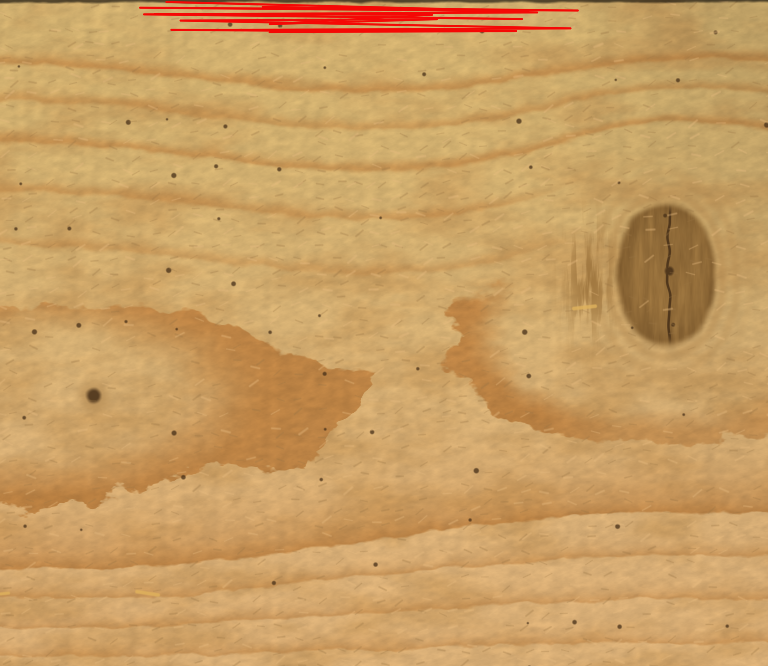
Write a WebGL 1 fragment shader that draws this texture.

```glsl
precision highp float;
// Weathered pine board: growth rings, torn orange heartwood, a knot and red pen scribble.
uniform vec2 u_resolution;

const vec3 PALE_TOP = vec3(0.82, 0.69, 0.435);
const vec3 PALE_LOW = vec3(0.855, 0.69, 0.47);
const vec3 TAN = vec3(0.75, 0.57, 0.33);
const vec3 ORANGE = vec3(0.725, 0.495, 0.25);
const vec3 KNOT_LIGHT = vec3(0.63, 0.47, 0.25);
const vec3 KNOT_DARK = vec3(0.43, 0.30, 0.14);
const vec3 SPECK = vec3(0.27, 0.18, 0.09);
const vec3 PEN = vec3(0.96, 0.03, 0.02);
const vec2 KNOT_CENTER = vec2(1.0, 0.412);
const vec2 KNOT_RADII = vec2(0.078, 0.110);
const vec2 PIN_KNOT = vec2(0.141, 0.594);
const float PEN_WIDTH = 0.0016;
const float GRAIN_CONTRAST = 0.15;

float hash(vec2 p) {
  vec3 q = fract(p.xyx * vec3(0.1031, 0.1030, 0.0973));
  q += dot(q, q.yzx + 33.33);
  return fract((q.x + q.y) * q.z);
}

float noise(vec2 p) {
  vec2 i = floor(p), f = fract(p);
  f = f * f * (3.0 - 2.0 * f);
  return mix(mix(hash(i), hash(i + vec2(1, 0)), f.x),
             mix(hash(i + vec2(0, 1)), hash(i + vec2(1, 1)), f.x), f.y);
}

float fbm(vec2 p) {
  float sum = 0.0, amp = 0.53;
  for (int i = 0; i < 4; i++) {
    sum += amp * noise(p);
    p = p * 2.03 + 7.1;
    amp *= 0.5;
  }
  return sum;
}

float segment(vec2 p, vec2 a, vec2 b) {
  vec2 d = b - a;
  return length(p - a - d * clamp(dot(p - a, d) / dot(d, d), 0.0, 1.0));
}

// One randomly tilted stroke per chosen cell; zero reach gives a dot.
float scatter(vec2 p, vec2 cell, float reach, float radius, float share, float aa) {
  vec2 id = floor(p / cell) + 19.0;
  vec2 c = (fract(p / cell) - 0.3 - 0.4 * vec2(hash(id), hash(id + 31.7))) * cell;
  vec2 arm = vec2(1.0, 1.4 * hash(id + 5.3) - 0.9) * reach + 1e-5;
  float r = radius * (0.5 + hash(id + 11.9));
  return step(hash(id + 77.1), share) * (1.0 - smoothstep(r - aa, r + aa, segment(c, -arm, arm)));
}

// Torn heartwood patches: sharp ragged outside, soft inside.
float heartwood(vec2 p, float rag, float aa) {
  float top = 0.457 + 0.10 * smoothstep(0.2, 0.57, p.x);
  float low = 0.77 - 0.07 * smoothstep(0.0, 0.4, p.x) - 0.16 * smoothstep(0.45, 0.6, p.x);
  float d = min(p.y - top + rag * 0.5, low - p.y + rag) - max(p.x - 0.565, 0.0);
  float core = length((p - vec2(0.05, 0.592)) / vec2(0.30, 0.135));
  float tongue = smoothstep(-aa, 2.0 * aa, d) * smoothstep(0.62, 1.2, core + rag * 2.0);
  vec2 q = pow(abs(p - vec2(0.99, 0.494)) / vec2(0.317, 0.170), vec2(2.4));
  float r = pow(q.x + q.y, 1.0 / 2.4);
  float hook = smoothstep(-0.01, 0.015, 1.0 - r + rag * 3.5) * smoothstep(0.68, 0.92, r + rag * 2.0);
  hook *= smoothstep(0.43, 0.455, p.y + rag);
  return max(tongue, hook * (0.65 + 0.35 * smoothstep(0.95, 0.8, p.x * 0.999)));
}

// Thin sagging rings above, sharp-bottomed bands below.
float growthRings(vec2 p, float rag, float aa) {
  float sum = 0.0;
  float bend = (p.x - 0.56) / 0.33, rise = (p.x - 1.0) / 0.17;
  float y = p.y - 0.046 * exp(-bend * bend) + 0.055 * exp(-rise * rise) * smoothstep(0.0, 0.3, p.y);
  for (int i = 0; i < 5; i++) {
    float k = float(i);
    float d = y - 0.09 - 0.05 * k - 0.0045 * k * k + rag * 0.2;
    float fade = i > 2 ? 1.0 - smoothstep(0.7, 0.92, p.x) : 1.0;
    float width = d > 0.0 ? 0.0045 : 0.010;
    sum += fade * (0.35 + 0.35 * hash(vec2(k, 4.0))) * exp(-d * d / (width * width));
  }
  float tilt = 0.085 * smoothstep(0.1, 1.0, p.x);
  for (int i = 0; i < 5; i++) {
    float k = float(i);
    float d = 0.855 + 0.044 * k - tilt * (1.0 - 0.25 * k) - p.y + rag * 0.25;
    float band = exp(-max(d, 0.0) / (i == 0 ? 0.042 : 0.012));
    sum += smoothstep(-aa, 2.0 * aa, d) * band * (i == 0 ? 0.9 : 0.65);
  }
  return sum;
}

// Zigzag pen strokes near the top edge.
float scribble(vec2 p, float aa) {
  float d = 1.0;
  vec2 a = vec2(0.25, 0.003);
  for (int i = 1; i < 19; i++) {
    float k = float(i), h = hash(vec2(k, 8.3));
    float x = mod(k, 2.0) > 0.5 ? 0.54 + 0.35 * h : 0.19 + 0.22 * h;
    vec2 b = vec2(x, 0.001 + 0.0023 * k + 0.014 * hash(vec2(k, 2.1)));
    d = min(d, segment(p, a, b));
    a = b;
  }
  return 1.0 - smoothstep(PEN_WIDTH - aa * 0.5, PEN_WIDTH + aa * 0.5, d);
}

void main() {
  float aa = 1.0 / u_resolution.y;
  vec2 p = vec2(gl_FragCoord.x, u_resolution.y - gl_FragCoord.y) * aa;
  float rag = (fbm(p * vec2(28.0, 45.0)) - 0.5) * 0.055;
  float mottle = fbm(p * vec2(9.0, 24.0) + 3.0);
  float grain = fbm(vec2(p.x * 75.0 + p.y * 35.0, p.y * 130.0)) - 0.5;
  float saw = noise(vec2(p.x * 90.0, p.y * 5.0)) - 0.5;

  // Wood body
  vec3 col = mix(PALE_TOP, PALE_LOW, smoothstep(0.1, 0.9, p.y));
  col = mix(col, TAN, smoothstep(0.35, 0.85, mottle) * 0.6);
  col = mix(col, ORANGE, clamp(growthRings(p, rag, aa), 0.0, 0.9));
  col = mix(col, ORANGE + 0.05 * (mottle - 0.5), heartwood(p, rag, aa) * 0.92);
  col *= 1.0 + GRAIN_CONTRAST * grain + 0.035 * saw;
  col *= 1.0 - 0.09 * smoothstep(0.75, 1.15, p.x) * (1.0 - p.y);

  // Knot with halo, streaks and crack
  vec2 q = (p - KNOT_CENTER) / KNOT_RADII;
  float r = length(q) + (mottle - 0.5) * 0.15;
  float streak = fbm(vec2(p.x * 130.0, p.y * 18.0));
  float halo = (1.0 - smoothstep(1.0, 1.9, r)) * (0.25 + 0.2 * sin(r * 24.0));
  col = mix(col, TAN * 0.93, halo);
  vec2 scar = (p - vec2(0.885, 0.42)) / vec2(0.035, 0.075);
  col = mix(col, KNOT_LIGHT, exp(-dot(scar, scar)) * smoothstep(0.4, 0.7, streak));
  vec3 knot = mix(KNOT_LIGHT, KNOT_DARK, clamp(streak * 0.9 - 0.1 + 0.3 * smoothstep(0.5, 1.0, r), 0.0, 1.0));
  col = mix(col, knot, 0.9 * (1.0 - smoothstep(0.88, 1.05, r)));
  float crack = abs(p.x - 1.004 - 0.006 * (noise(vec2(p.y * 45.0, 2.0)) - 0.5));
  crack = (1.0 - smoothstep(0.0008, 0.003, crack)) * (1.0 - smoothstep(0.8, 0.98, abs(q.y)));
  float heart = 1.0 - smoothstep(0.004, 0.009, length(p - KNOT_CENTER - vec2(0.005, -0.005)));
  col = mix(col, SPECK, 0.85 * max(crack, heart));

  // Pin knot, specks, fibres and splinters
  float pin = length(p - PIN_KNOT) + rag * 0.1;
  col = mix(col, TAN * 0.9, 0.5 * (1.0 - smoothstep(0.012, 0.034, pin)));
  col = mix(col, SPECK, 0.85 * (1.0 - smoothstep(0.007, 0.015, pin)));
  col = mix(col, SPECK, 0.75 * scatter(p, vec2(0.075), 0.0, 0.0027, 0.3, aa));
  col = mix(col, TAN * 0.8, 0.35 * scatter(p, vec2(0.031, 0.019), 0.005, 0.0009, 0.45, aa));
  col = mix(col, PALE_LOW * 1.06, 0.4 * scatter(p + 0.011, vec2(0.037, 0.023), 0.006, 0.0011, 0.45, aa));
  col = mix(col, vec3(0.88, 0.70, 0.36), 0.8 * scatter(p + 0.07, vec2(0.21), 0.016, 0.0025, 0.12, aa));

  // Board edges and pen
  col *= 1.0 - 0.6 * (1.0 - smoothstep(0.001, 0.006, p.y + rag * 0.08));
  col = mix(col, PEN, scribble(p, aa));
  gl_FragColor = vec4(col, 1.0);
}
```
